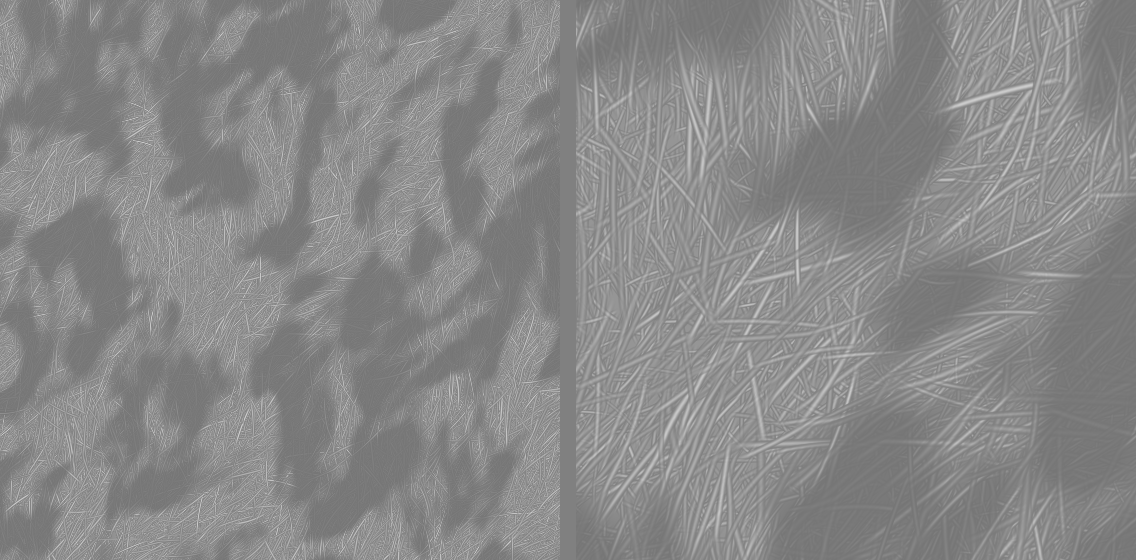
Left, the full canvas; right, a detail of the centre.
A Shadertoy shader for this texture:

```glsl
// Grey felt: soft dark patches drifting over a pale mat of fine crossing fibres.
#define DARK_TONE 0.474
#define PALE_TONE 0.584
#define FIBRE_CONTRAST 0.215
#define DARK_CONTRAST 0.17
#define PATCH_SCALE vec2(9.0, 15.0)
#define PATCH_ANGLE 1.1
#define PATCH_SOFTNESS 0.45
#define PATCH_BIAS 0.06
#define PATCH_RAGGEDNESS 0.22
#define LONG_CELL 0.05
#define SHORT_CELL 0.019
#define FIBRES_PER_CELL 9

vec4 hash4(vec2 p) {
    vec4 q = fract(p.xyxy * vec4(0.1031, 0.1030, 0.0973, 0.1099));
    q += dot(q, q.wzxy + 33.33);
    return fract((q.xxyz + q.yzzw) * q.zywx);
}

vec2 rotate(vec2 p, float angle) {
    float c = cos(angle), s = sin(angle);
    return vec2(c * p.x + s * p.y, c * p.y - s * p.x);
}

// Cellular noise: one signed, rounded bump per jittered cell
float bumpNoise(vec2 p) {
    vec2 cell = floor(p);
    float sum = 0.0;
    for (int y = -1; y <= 1; y++)
    for (int x = -1; x <= 1; x++) {
        vec2 id = cell + vec2(x, y);
        vec4 rnd = hash4(id + 71.0);
        vec2 d = p - id - rnd.xy;
        float bump = max(1.0 - dot(d, d), 0.0);
        sum += (2.0 * rnd.z - 1.0) * bump * bump;
    }
    return sum;
}

// Share of pale mat at a point, 0 inside the dark patches; relief frays its rim
float paleMask(vec2 p, float relief) {
    vec2 q = rotate(p, PATCH_ANGLE) * PATCH_SCALE;
    q += 0.3 * sin(q.yx * 1.7 + vec2(0.4, 2.1));
    float field = 0.35 * bumpNoise(q * 0.5 + 9.0)
                + 0.75 * bumpNoise(q)
                + 0.65 * bumpNoise(q * 1.6 + 31.0)
                + 0.35 * bumpNoise(q * 3.1 + 57.0);
    field += PATCH_BIAS + PATCH_RAGGEDNESS * relief;
    return smoothstep(-PATCH_SOFTNESS, PATCH_SOFTNESS, field);
}

// Turning main direction of the fibres, combed into bundles
float grainAngle(vec2 p) {
    return 1.1 + 0.35 * sin(11.0 * p.x - 6.0 * p.y + 1.0)
               + 0.3 * sin(17.0 * p.y + 9.0 * p.x + 2.5 * sin(8.0 * p.x))
               + 0.2 * sin(37.0 * p.x - 23.0 * p.y + 2.0 * sin(19.0 * p.y));
}

// Lays bent, tapered strokes with shaded flanks over the given tone
float layFibres(float tone, vec2 p, float size, float halfWidth, float spread, float gain) {
    vec2 cell = floor(p / size);
    for (int y = -1; y <= 1; y++)
    for (int x = -1; x <= 1; x++)
    for (int i = 0; i < FIBRES_PER_CELL; i++) {
        vec2 id = cell + vec2(x, y);
        vec4 place = hash4(id + 19.7 * float(i) + 5.0);
        vec4 look = hash4(id.yx + 37.3 * float(i) + 113.0);
        vec2 centre = (id + place.xy) * size;
        float turn = 2.0 * place.z - 1.0;
        float angle = grainAngle(centre) + spread * turn * (0.2 + 0.8 * turn * turn);
        vec2 d = rotate(p - centre, angle);
        float along = d.x / (size * mix(0.65, 1.0, place.w));
        float bend = (look.x - 0.5) * size * 0.22;
        float across = (d.y - bend * along * along) / (halfWidth * mix(0.75, 1.25, look.y));
        float cover = smoothstep(2.3, 1.3, abs(across)) * smoothstep(1.0, 0.5, abs(along));
        float bright = gain * (0.2 + 0.8 * look.z * look.z);
        float ridge = mix(-0.45, bright, exp(-across * across));
        tone = mix(tone, ridge, cover * mix(0.55, 1.0, look.w));
    }
    return tone;
}

void mainImage(out vec4 fragColor, in vec2 fragCoord) {
    vec2 p = fragCoord / iResolution.y;

    // Short tangled fibres below, long combed fibres on top
    float fibres = layFibres(0.0, p, SHORT_CELL, 0.00085, 1.5, 0.85);
    fibres = layFibres(fibres, p, LONG_CELL, 0.0012, 1.0, 1.05);

    float pale = paleMask(p, fibres);
    float contrast = FIBRE_CONTRAST * mix(DARK_CONTRAST, 1.0, pale * pale);
    float grey = mix(DARK_TONE, PALE_TONE, pale) + contrast * fibres;
    fragColor = vec4(vec3(grey), 1.0);
}
```
